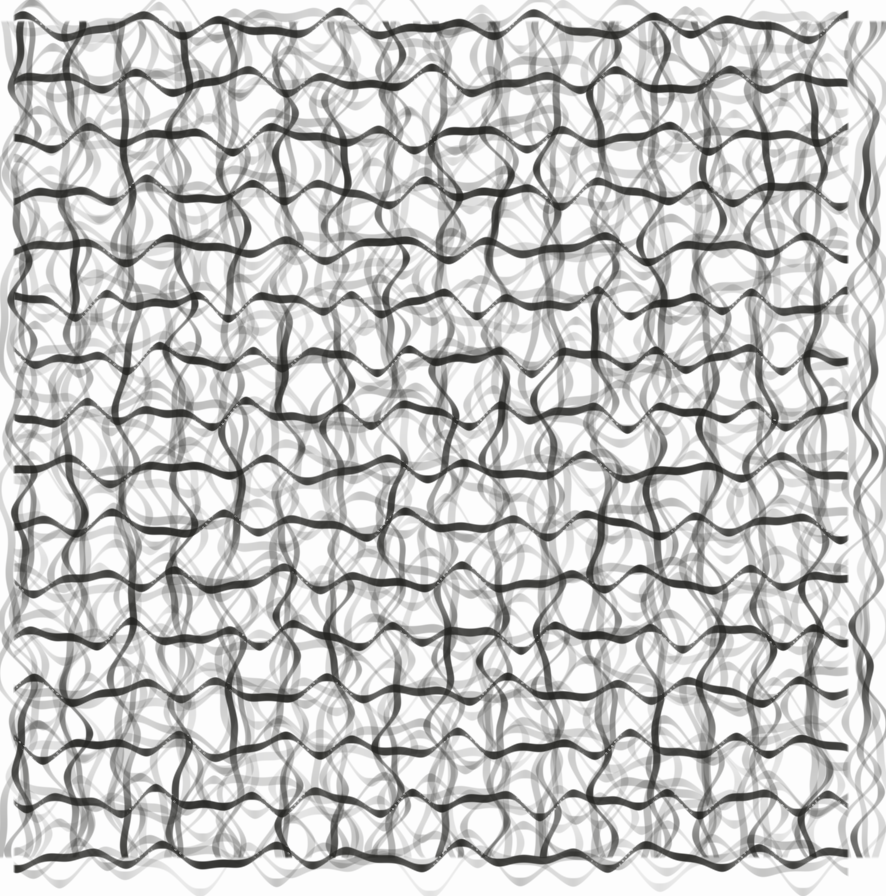
Write a WebGL 1 fragment shader that draws this pattern.

```glsl
precision highp float;
// Woven net of wavy ink strands, 16 rows by 17 columns, over pale shifted echoes.

uniform vec2 u_resolution;

const vec3 PAPER = vec3(0.992);
const vec3 INK = vec3(0.135, 0.135, 0.125);
const float ROWS = 16.0;
const float ROW_FIRST = 0.043;
const float ROW_PITCH = 0.0618;
const vec2 ROW_SPAN = vec2(0.016, 0.957);
const float COLUMNS = 17.0;
const float COLUMN_FIRST = 0.024;
const float COLUMN_PITCH = 0.0596;
const vec2 COLUMN_SPAN = vec2(0.043, 0.976);

float hash(float n) {
  return fract(sin(n * 12.9898 + 4.137) * 4375.85);
}

// Layered sines: x is the offset, y its slope.
vec2 wave(float t, float freq, float seed) {
  float f = freq * (0.85 + 0.3 * hash(seed));
  vec3 k = f * vec3(1.0, 1.63, 0.57);
  vec3 phase = 6.2832 * vec3(hash(seed + 0.31), hash(seed + 0.57), hash(seed + 0.83));
  vec3 weight = vec3(0.5, 0.32, 0.25);
  vec3 angle = k * t + phase;
  return vec2(dot(weight, sin(angle)), dot(weight * k, cos(angle)));
}

float within(float t, vec2 span) {
  return smoothstep(-0.002, 0.002, t - span.x) * smoothstep(-0.002, 0.002, span.y - t);
}

// Parallel strands, thick on crests and thin on slopes: x is ink, y is wear.
vec2 strands(float along, float across, float pitch, float count,
             float amp, float freq, float width, float fade, float seed, float pixel) {
  float nearest = floor(across / pitch + 0.5);
  vec2 result = vec2(0.0);
  for (int i = -1; i <= 1; i++) {
    float id = nearest + float(i);
    float present = step(-0.5, id) * step(id, count - 0.5);
    float key = id * 1.37 + seed * 7.91;
    vec2 w = amp * wave(along, freq, key);
    float d = abs(across - id * pitch - w.x);
    float flatness = 1.0 / (1.0 + 1.8 * w.y * w.y);
    float halfWidth = 0.5 * width * mix(0.3, 1.0, flatness);
    float soft = (0.0005 + 0.6 * pixel) * sqrt(1.0 + w.y * w.y);
    float cover = 1.0 - smoothstep(halfWidth - soft, halfWidth + soft, d);
    float swell = 0.5 + 0.5 * sin(along * 24.0 + 6.2832 * hash(key + 0.7));
    float tone = mix(0.5, 1.0, flatness) * mix(1.0, swell, fade);
    float wear = smoothstep(0.5, 0.9, abs(w.y)) * (1.0 - smoothstep(0.003, 0.006, d));
    result.x = 1.0 - (1.0 - result.x) * (1.0 - present * cover * tone);
    result.y = max(result.y, present * wear);
  }
  return result;
}

vec2 rows(vec2 p, float shift, float amp, float freq, float width, float fade,
          float seed, float pixel) {
  return within(p.x, ROW_SPAN) * strands(p.x, p.y - ROW_FIRST - shift, ROW_PITCH, ROWS,
                                         amp, freq, width, fade, seed, pixel);
}

vec2 columns(vec2 p, float shift, float amp, float freq, float width, float fade,
             float seed, float pixel) {
  return within(p.y, COLUMN_SPAN) * strands(p.y, p.x - COLUMN_FIRST - shift, COLUMN_PITCH,
                                            COLUMNS, amp, freq, width, fade, seed, pixel);
}

vec3 lay(vec3 base, float amount) {
  return mix(base, INK, amount);
}

void main() {
  vec2 p = gl_FragCoord.xy / u_resolution;
  float pixel = 1.0 / min(u_resolution.x, u_resolution.y);
  vec3 color = PAPER;

  // Pale echoes, each pass a little darker
  for (int i = 0; i < 3; i++) {
    float n = float(i);
    float shift = (n - 1.0) * 0.011;
    float strength = 0.21 + 0.05 * n;
    color = lay(color, strength * rows(p, shift, 0.030, 46.0, 0.0095, 0.4, 11.0 + n, pixel).x);
    color = lay(color, strength * columns(p, -shift, 0.026, 38.0, 0.0085, 0.4, 23.0 + n, pixel).x);
  }

  // Grey columns that swell and fade
  color = lay(color, 0.48 * columns(p, 0.003, 0.021, 43.0, 0.0065, 0.6, 37.0, pixel).x);
  color = lay(color, 0.84 * columns(p, 0.0, 0.018, 46.0, 0.0080, 0.6, 41.0, pixel).x);

  // Dark rows, with fine white flecks on the steep runs
  vec2 dark = rows(p, 0.0, 0.016, 60.0, 0.0088, 0.1, 53.0, pixel);
  color = lay(color, 0.92 * dark.x);
  float grain = smoothstep(0.3, 0.8, sin(p.x * 720.0 + p.y * 190.0) * sin(p.y * 760.0));
  color = mix(color, PAPER, 0.4 * grain * dark.y);

  gl_FragColor = vec4(color, 1.0);
}
```
